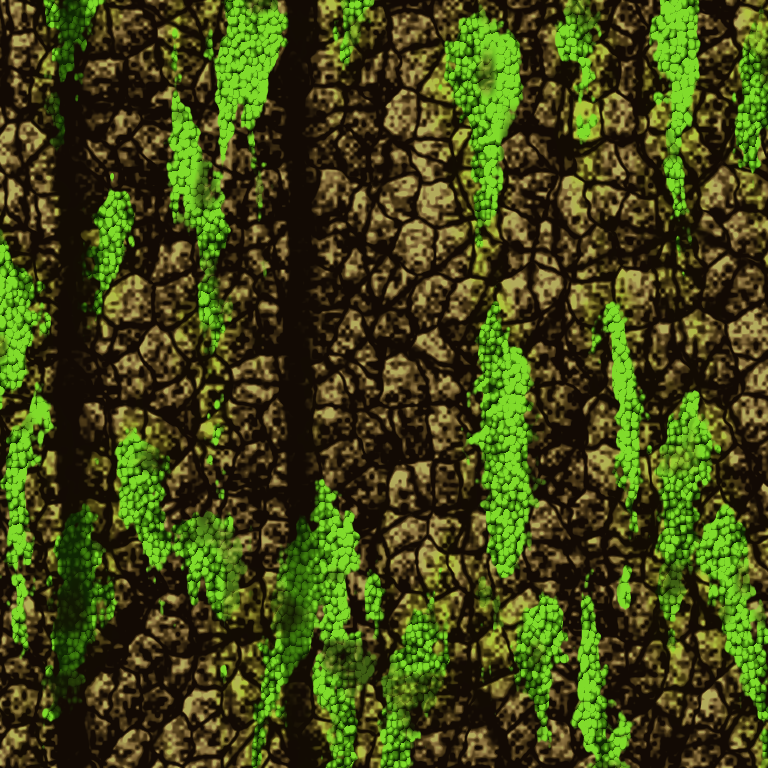
Give the GLSL for this texture, as a Shadertoy shader.

```glsl
const vec3 CRACK = vec3(0.07, 0.04, 0.015);
const vec3 BARK_MID = vec3(0.29, 0.22, 0.09);
const vec3 BARK_TAN = vec3(0.55, 0.45, 0.25);
const vec3 BARK_LIGHT = vec3(0.70, 0.67, 0.36);
const vec3 MOSS_DEEP = vec3(0.06, 0.15, 0.01);
const vec3 MOSS_MID = vec3(0.24, 0.48, 0.05);
const vec3 MOSS_BRIGHT = vec3(0.50, 0.86, 0.17);
const vec3 OLIVE_TINT = vec3(0.98, 1.16, 0.62);
const vec2 PLATE_SCALE = vec2(8.0, 6.0);
const vec2 CLOD_SCALE = vec2(20.0, 17.0);
const vec2 TUFT_SCALE = vec2(125.0, 95.0);
const float GRAIN_SCALE = 190.0;
const int STREAKS = 25;
const float STREAK_WIDTH = 0.037;
const float STREAK_LENGTH = 0.31;
const float GROOVE_LEFT = 0.075;
const float GROOVE_RIGHT = 0.372;

vec2 hash2(vec2 p) {
    vec3 q = fract(p.xyx * vec3(0.1031, 0.1030, 0.0973));
    q += dot(q, q.yzx + 33.33);
    return fract((q.xx + q.yz) * q.zy);
}

float valueNoise(vec2 p) {
    vec2 i = floor(p), f = fract(p);
    f = f * f * (3.0 - 2.0 * f);
    float low = mix(hash2(i).x, hash2(i + vec2(1, 0)).x, f.x);
    float high = mix(hash2(i + vec2(0, 1)).x, hash2(i + vec2(1, 1)).x, f.x);
    return mix(low, high, f.y);
}

// Cellular noise: nearest distance, gap to the second, cell id, light from upper left
vec4 cellular(vec2 p) {
    vec2 base = floor(p), nearest = vec2(0.0);
    float d1 = 9.0, d2 = 9.0, id = 0.0;
    for (int y = -1; y <= 1; y++)
    for (int x = -1; x <= 1; x++) {
        vec2 cell = base + vec2(x, y);
        vec2 rnd = hash2(cell);
        vec2 away = p - cell - 0.1 - 0.8 * rnd;
        float d = length(away);
        if (d < d1) {
            d2 = d1;
            d1 = d;
            nearest = away;
            id = fract(rnd.x * 7.3 + rnd.y * 3.1);
        } else {
            d2 = min(d2, d);
        }
    }
    return vec4(d1, d2 - d1, id, dot(nearest, vec2(-0.5, 0.86)));
}

// Layered sines that bend the cracks
vec2 bend(vec2 p) {
    vec2 w = sin(p.yx * vec2(23.0, 19.0) + vec2(1.0, 4.0));
    w += 0.6 * sin(p.yx * vec2(47.0, 53.0) + w * 1.7);
    return p + 0.006 * w;
}

// Tapered hanging streaks; positive inside
float mossField(vec2 p) {
    float field = -1.0;
    for (int i = 0; i < STREAKS; i++) {
        float n = float(i);
        vec2 place = hash2(vec2(n, 7.0)), size = hash2(vec2(n, 31.0));
        float x = fract(0.15 + n * 0.618);
        float top = 0.12 + 1.02 * place.y;
        float span = STREAK_LENGTH * (0.55 + 0.95 * size.x);
        float t = (top - p.y) / span;
        float sway = 0.012 * sin(p.y * 13.0 + n * 2.4) + (place.x - 0.6) * 0.12 * t;
        float profile = min(min(t * 5.0, (1.0 - t) * 1.7), 1.0);
        float halfWidth = STREAK_WIDTH * (0.55 + 0.9 * size.y);
        field = max(field, halfWidth * profile - abs(p.x - x - sway));
    }
    return field;
}

// Shadow band: sharp left lip, soft right side
float groove(vec2 p, float lip, float width) {
    float x = p.x - lip - 0.004 * sin(p.y * 17.0 + lip * 40.0) - 0.002 * sin(p.y * 61.0);
    return smoothstep(-0.004, 0.004, x) * (1.0 - smoothstep(0.3 * width, width, x));
}

void mainImage(out vec4 fragColor, in vec2 fragCoord) {
    vec2 p = fragCoord / iResolution.y;
    vec2 q = bend(p) + 0.007 * (valueNoise(p * 75.0) - 0.5);
    float shadow = max(groove(p, GROOVE_LEFT, 0.065), groove(p, GROOVE_RIGHT, 0.058));

    // Bark clods, deep plate cracks and grit
    vec4 plate = cellular(q * PLATE_SCALE);
    vec4 clod = cellular(q * CLOD_SCALE + 13.0);
    float grain = 0.6 * valueNoise(p * GRAIN_SCALE) + 0.4 * valueNoise(p * GRAIN_SCALE * 0.5 + 9.0);
    float patches = valueNoise(p * vec2(9.0, 6.0) + 21.0);
    float solid = smoothstep(0.01, 0.17, clod.y) * smoothstep(0.0, 0.09, plate.y);
    float tone = 0.49 + 1.45 * (grain - 0.5) + 0.4 * clod.w + 0.28 * (clod.z - 0.5)
               + 0.35 * (patches - 0.5) + 0.12 * plate.w;
    tone *= mix(0.2, 1.0, solid) * (1.0 - 0.75 * shadow);
    vec3 color = mix(CRACK, BARK_MID, smoothstep(0.16, 0.52, tone));
    color = mix(color, BARK_TAN, smoothstep(0.48, 0.76, tone));
    color = mix(color, BARK_LIGHT, smoothstep(0.72, 0.98, tone));

    // Ragged moss cover with an olive fringe
    vec4 tuft = cellular(p * TUFT_SCALE);
    float ragged = 0.030 * (valueNoise(p * vec2(48.0, 17.0)) - 0.5)
                 + 0.024 * (valueNoise(p * vec2(110.0, 70.0) + 5.0) - 0.5)
                 + 0.007 * (0.4 - tuft.x);
    float field = mossField(p) + ragged;
    float fringe = smoothstep(-0.045, 0.0, field) * smoothstep(0.2, 0.6, patches);
    color *= mix(vec3(1.0), OLIVE_TINT, fringe);

    // Tufts: bright tips, deep gaps, long vertical shading
    float strands = valueNoise(p * vec2(42.0, 9.0) + 3.0);
    float leaf = 0.60 - 0.75 * (tuft.x - 0.42) + 0.35 * tuft.w + 0.3 * (tuft.z - 0.5)
               + 0.55 * (strands - 0.5) + 0.6 * (grain - 0.5);
    leaf *= 1.0 - 0.6 * shadow;
    vec3 moss = mix(MOSS_DEEP, MOSS_MID, smoothstep(0.1, 0.46, leaf));
    moss = mix(moss, MOSS_BRIGHT, smoothstep(0.42, 0.74, leaf));
    float cover = smoothstep(-0.003, 0.004, field);
    cover *= 1.0 - 0.6 * smoothstep(0.62, 0.85, valueNoise(p * vec2(30.0, 20.0) + 40.0));
    color = mix(color, moss, cover);

    fragColor = vec4(clamp(color, 0.0, 1.0), 1.0);
}
```
